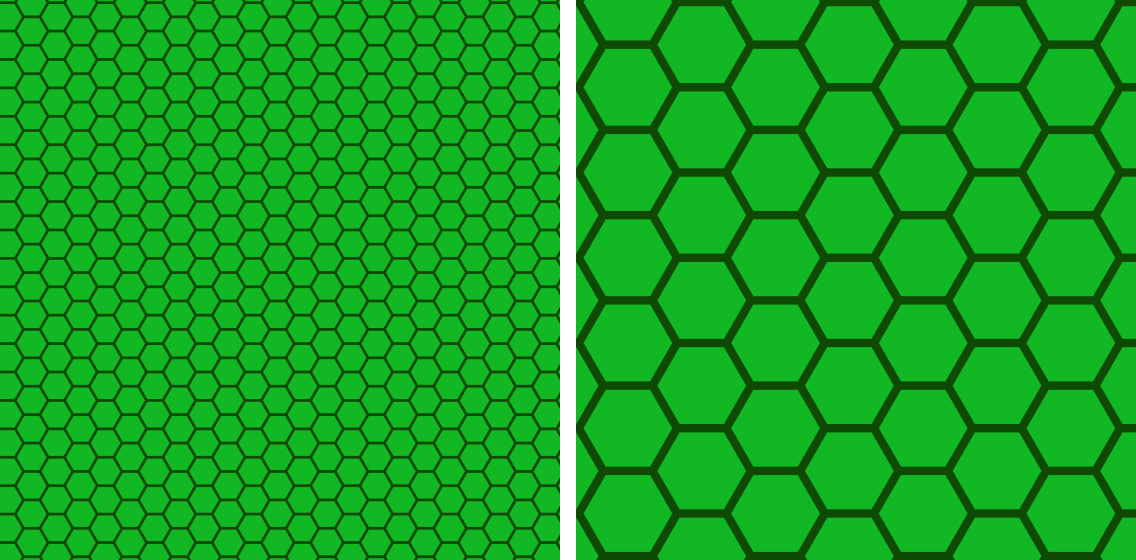
Left: the whole. Right: its middle third, enlarged.
Write a Shadertoy shader that draws this pattern.

```glsl
// Flat-topped green honeycomb tiles separated by thin dark green lines.

// Lengths are fractions of the canvas height.
const float HEX_PITCH = 0.05074;              // distance between opposite flat sides
const float LINE_WIDTH = 0.0050;
const vec2 GRID_ORIGIN = vec2(0.0127, 0.9699); // centre of one hexagon
const vec3 TILE_COLOR = vec3(0.07, 0.72, 0.14);
const vec3 LINE_COLOR = vec3(0.06, 0.29, 0.02);

const float SQRT3 = 1.7320508;

// Offset from the nearest hexagon centre, for hexagons of unit pitch.
vec2 hexOffset(vec2 p) {
    vec2 period = vec2(SQRT3, 1.0);
    vec2 evenColumn = mod(p + 0.5 * period, period) - 0.5 * period;
    vec2 oddColumn = mod(p, period) - 0.5 * period;
    return dot(evenColumn, evenColumn) < dot(oddColumn, oddColumn) ? evenColumn : oddColumn;
}

// Distance from a point inside a unit-pitch hexagon to its border.
float hexBorderDistance(vec2 offset) {
    vec2 q = abs(offset);
    return 0.5 - max(q.y, dot(q, vec2(0.5 * SQRT3, 0.5)));
}

void mainImage(out vec4 fragColor, in vec2 fragCoord) {
    float pixelSize = 1.0 / iResolution.y;
    vec2 p = (fragCoord * pixelSize - GRID_ORIGIN) / HEX_PITCH;

    // Line coverage, smoothed over one pixel
    float borderDistance = hexBorderDistance(hexOffset(p)) * HEX_PITCH;
    float lineMask = clamp(0.5 + (0.5 * LINE_WIDTH - borderDistance) / pixelSize, 0.0, 1.0);

    fragColor = vec4(mix(TILE_COLOR, LINE_COLOR, lineMask), 1.0);
}
```
